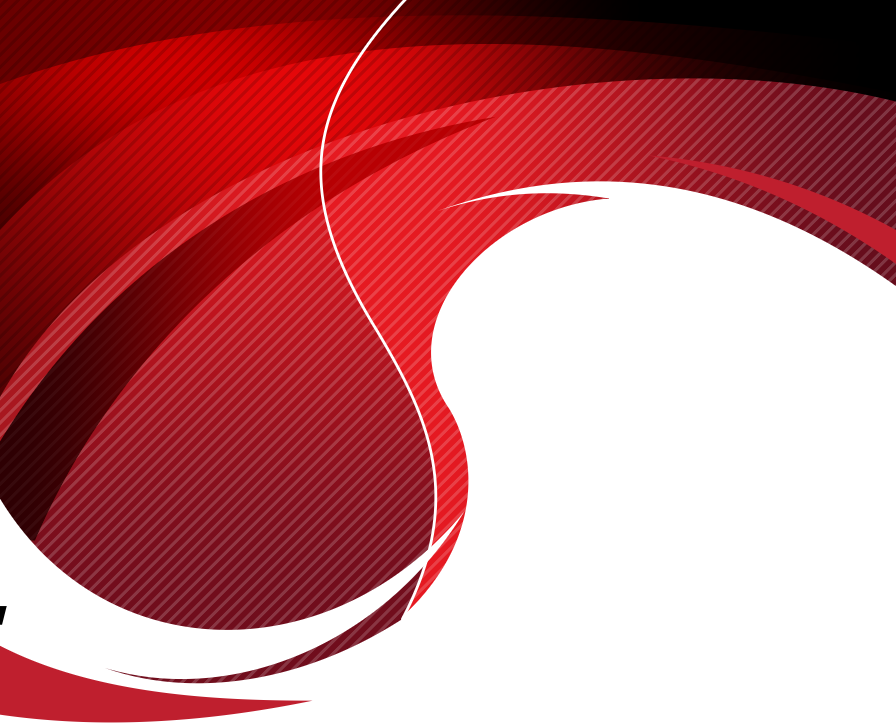
A WebGL 1 fragment shader for this background:

```glsl
precision highp float;
// Sweeping red ribbons with fine diagonal stripes around a white bay.
// Each edge is a cubic Bezier solved for one axis; layers are painted from
// back to front, and thin blades are the difference of two edge coverages.
uniform vec2 u_resolution;

float pixel; // size of one screen pixel in design units

float bezier(vec4 c, float t) {
  float s = 1.0 - t;
  return dot(c, vec4(s * s * s, 3.0 * s * s * t, 3.0 * s * t * t, t * t * t));
}

float bezierSlope(vec4 c, float t) {
  float s = 1.0 - t;
  return dot(c.yzw - c.xyz, vec3(s * s, 2.0 * s * t, t * t));
}

// Signed distance past the curve along p.y, with flat ends beyond its range
float edge(vec2 p, vec4 along, vec4 across) {
  float t = 0.5;
  float stepSize = 0.25;
  for (int i = 0; i < 18; i++) {
    t += bezier(along, t) < p.x ? stepSize : -stepSize;
    stepSize *= 0.5;
  }
  float slope = bezierSlope(across, t) / max(bezierSlope(along, t), 0.001);
  if (p.x < along.x || p.x > along.w) slope = 0.0;
  return (p.y - bezier(across, t)) / sqrt(1.0 + slope * slope);
}

float cover(float d) {
  return clamp(d / pixel + 0.5, 0.0, 1.0);
}

float below(vec2 p, vec4 xs, vec4 ys) {
  return cover(edge(p, xs, ys));
}

float glow(vec2 p, vec2 center, vec2 radius) {
  vec2 q = (p - center) / radius;
  return exp(-dot(q, q));
}

void main() {
  // Design space: 7.68 by 6.2 with y pointing down
  vec2 uv = gl_FragCoord.xy / u_resolution;
  vec2 p = vec2(uv.x, 1.0 - uv.y) * vec2(7.68, 6.2);
  pixel = 6.2 / u_resolution.y;

  // S-shaped seam and the outline of the neck, both as x over y
  float seam = p.y < 2.83
    ? edge(p.yx, vec4(0.0, 0.92, 1.65, 2.83), vec4(3.47, 2.62, 2.50, 3.23))
    : edge(p.yx, vec4(2.83, 3.55, 4.25, 5.30), vec4(3.23, 3.66, 4.00, 3.45));
  float neck = p.y < 3.5
    ? edge(p.yx, vec4(1.70, 1.78, 2.75, 3.50), vec4(5.22, 4.20, 3.33, 3.85))
    : edge(p.yx, vec4(3.50, 3.86, 4.60, 5.28), vec4(3.85, 4.07, 4.18, 3.45));
  float rightSide = cover(seam);

  // Dark upper ribbons, fading to black on the right
  vec3 color = vec3(0.40 + 0.12 * glow(p, vec2(2.2, 0.1), vec2(1.5)), 0.0, 0.0);
  color *= smoothstep(5.6, 2.7, p.x);
  float ribbon = 0.25 + 0.57 * glow(p, vec2(1.6, 0.6), vec2(2.2, 1.0));
  color = mix(color, vec3(ribbon * smoothstep(7.6, 3.0, p.x), 0.0, 0.0),
    below(p, vec4(0.0, 2.0, 4.5, 7.68), vec4(0.72, 0.0, 0.0, 0.40)));
  ribbon = 0.2 + 0.7 * glow(p, vec2(2.6, 0.8), vec2(3.2, 2.4));
  color = mix(color, vec3(1.0, 0.03, 0.04) * ribbon * smoothstep(8.2, 3.0, p.x),
    below(p, vec4(0.0, 1.8, 4.6, 7.68), vec4(1.97, 0.0, 0.18, 0.80)));

  // Main surface, with a light rim and a shadow blade on the left
  vec3 leftRed = mix(vec3(0.86, 0.09, 0.12), vec3(0.44, 0.05, 0.11), smoothstep(1.3, 5.4, p.y));
  vec3 rightRed = mix(vec3(0.90, 0.10, 0.13), vec3(0.40, 0.05, 0.11), smoothstep(3.6, 7.6, p.x));
  vec3 rimRed = mix(vec3(0.66, 0.09, 0.12), vec3(0.88, 0.10, 0.12), smoothstep(0.0, 2.6, p.x));
  float surface = below(p, vec4(0.0, 1.30, 5.20, 7.68), vec4(3.40, 1.08, 0.25, 0.87));
  float underRim = below(p, vec4(0.0, 0.9, 2.4, 4.25), vec4(3.78, 2.30, 1.30, 1.0));
  float body = below(p, vec4(0.3, 1.0, 2.4, 4.25), vec4(4.63, 3.0, 1.7, 1.0));
  float shadow = max(underRim - body, 0.0);
  vec3 sheet = mix(mix(rimRed, leftRed, body), rightRed, rightSide);
  color = mix(color, sheet, surface);
  color = mix(color, vec3(mix(0.18, 0.72, smoothstep(0.0, 3.0, p.x)), 0.0, 0.01), shadow);

  // Diagonal stripes: light on the surface, dark on the upper ribbons
  float wave = abs(fract((p.x + p.y) / 0.105) - 0.5);
  float soft = pixel / 0.105 * 0.7;
  float stripe = 1.0 - smoothstep(0.18 - soft, 0.18 + soft, wave);
  color *= 1.0 - 0.16 * stripe * (1.0 - surface);
  color = mix(color, vec3(1.0), stripe * surface * mix(0.17, 0.04, shadow));

  // Flat blade on the right
  vec3 flatRed = vec3(0.75, 0.12, 0.18);
  float blade = below(p, vec4(5.55, 6.4, 7.1, 7.68), vec4(1.33, 1.40, 1.65, 1.97))
    - below(p, vec4(5.55, 6.4, 7.1, 7.68), vec4(1.33, 1.50, 1.85, 2.26));
  color = mix(color, flatRed, max(blade, 0.0));

  // Thin white seam line
  color = mix(color, vec3(1.0), cover(0.012 - abs(seam)));

  // White bay on the right, with its pointed tongue
  float bay = below(p, vec4(3.18, 4.5, 6.0, 7.68), vec4(2.05, 1.40, 1.25, 2.45));
  float tongue = bay - below(p, vec4(3.18, 3.85, 4.5, 5.22), vec4(2.05, 1.70, 1.58, 1.70));
  float white = max(tongue, min(bay, cover(neck)));

  // White below the bulb, leaving a red crescent
  float bulb = below(p, vec4(0.0, 0.9, 2.85, 3.98), vec4(4.27, 5.75, 5.75, 4.38));
  float crescent = below(p, vec4(0.9, 2.0, 3.3, 3.98), vec4(5.72, 6.05, 5.50, 4.38))
    - below(p, vec4(0.9, 1.6, 2.55, 3.45), vec4(5.72, 5.97, 5.88, 5.30));
  white = max(white, bulb - max(crescent, 0.0));
  color = mix(color, vec3(1.0), clamp(white, 0.0, 1.0));

  // Lower left blade and a small dark chip on the border
  float swoosh = below(p, vec4(0.0, 0.8, 1.8, 2.68), vec4(5.53, 5.94, 6.0, 6.0))
    - below(p, vec4(0.0, 0.9, 1.8, 2.68), vec4(6.12, 6.25, 6.18, 6.0));
  color = mix(color, flatRed, max(swoosh, 0.0));
  float chip = max(p.x - 0.05 + 0.25 * (p.y - 5.22), abs(p.y - 5.27) - 0.08);
  color = mix(color, vec3(0.0), cover(-chip));

  gl_FragColor = vec4(color, 1.0);
}
```
